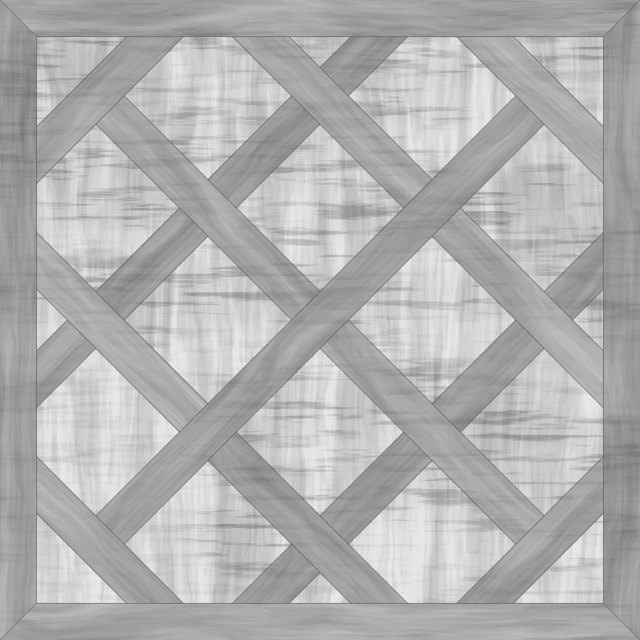
A WebGL 1 fragment shader for this pattern:

```glsl
precision highp float;

uniform vec2 u_resolution;

const float SPACING = 0.3503;     // lattice step along x + y
const float HALF_BAND = 0.0313;   // half width of a lattice strip
const float FRAME = 0.0573;       // width of the border planks
const float SEAM = 0.0012;        // width of the joint lines
const float SEAM_TONE = 0.36;

float hash(vec2 p) {
  return fract(sin(dot(p, vec2(127.1, 311.7))) * 43758.545);
}

float noise(vec2 p) {
  vec2 i = floor(p);
  vec2 f = fract(p);
  f = f * f * (3.0 - 2.0 * f);
  float low = mix(hash(i), hash(i + vec2(1.0, 0.0)), f.x);
  float high = mix(hash(i + vec2(0.0, 1.0)), hash(i + vec2(1.0, 1.0)), f.x);
  return mix(low, high, f.y);
}

float fbm(vec2 p) {
  float sum = 0.0;
  float gain = 0.54;
  for (int k = 0; k < 4; k++) {
    sum += gain * noise(p);
    p = p * 2.03 + vec2(5.2, 1.3);
    gain *= 0.5;
  }
  return sum;
}

// Layered wood figure, x runs along the fibres; centred on zero
float grain(vec2 g, float seed) {
  vec2 q = g + vec2(hash(vec2(seed, 2.7)), hash(vec2(seed, 8.1))) * 9.0;
  float bend = fbm(q * vec2(4.0, 9.0));
  float figure = fbm(q * vec2(5.0, 48.0) + bend * vec2(1.0, 4.0)) * 8.0;
  float layers = (floor(figure) + smoothstep(0.3, 0.7, fract(figure))) / 8.0;
  float fibres = noise(q * vec2(14.0, 230.0) + bend * 5.0);
  return (layers - 0.47) + 0.22 * (fibres - 0.5);
}

float inside(float dist, float px) {
  return clamp(0.5 - dist / px, 0.0, 1.0);
}

// Exact box coverage of a thin line centred on dist = 0
float seam(float dist, float px) {
  return inside(dist - 0.5 * SEAM, px) - inside(dist + 0.5 * SEAM, px);
}

float layPlank(float base, float wood, float dist, float px) {
  float tone = mix(base, wood, inside(dist, px));
  return mix(tone, SEAM_TONE, 0.8 * seam(dist, px));
}

// Strip distance: across and along are in lattice steps, cut at two steps
float stripDistance(float across, float along) {
  float offset = abs(across - floor(across + 0.5));
  float scale = SPACING * 0.70711;
  return max(offset * scale - HALF_BAND, (abs(along) - 2.0) * scale);
}

float stripWood(vec2 local, float tone, float seed) {
  float shift = (hash(vec2(seed, 4.3)) - 0.5) * 0.04;
  return tone + shift + 0.2 * grain(local, seed);
}

void main() {
  vec2 p = gl_FragCoord.xy / u_resolution;
  vec2 q = p - 0.5;
  float px = 1.0 / min(u_resolution.x, u_resolution.y);

  // Diagonal lattice coordinates and nearest crossing
  float rise = (q.x - q.y) / SPACING;
  float fall = (q.x + q.y) / SPACING;
  float riseId = floor(rise + 0.5);
  float fallId = floor(fall + 0.5);
  vec2 diagonal = vec2(q.x + q.y, q.x - q.y) * 0.70711;

  // Horizontal brushing and cloudy wear
  float cloud = smoothstep(0.35, 0.72, fbm(p * vec2(5.0, 13.0) + 3.0));
  float brush = smoothstep(0.46, 0.76, fbm(p * vec2(13.0, 135.0) + 11.0));
  float wear = brush * (0.25 + 0.75 * cloud);

  // Pale panels with upright grain
  float panelSeed = floor(rise) * step(abs(fall), 2.0)
                  + 7.0 * floor(fall) * step(abs(rise), 2.0);
  float panel = 0.838 + 0.28 * grain(p.yx, panelSeed + 40.0);
  panel += 0.02 * (hash(vec2(panelSeed, 6.1)) - 0.5);
  panel -= 0.17 * wear + 0.045 * cloud;
  panel = min(panel, 0.9);

  // Strip pieces break wherever they pass under another strip
  float odd = mod(riseId, 2.0);
  float risePiece = 60.0 + riseId * 5.0 + odd * floor(fall);
  float fallPiece = 90.0 + fallId * 5.0;
  fallPiece += step(abs(fallId), 1.5) * step(0.0, rise);
  float stripWear = 0.05 * wear + 0.025 * cloud;
  float riseWood = stripWood(diagonal, 0.622, risePiece) - stripWear;
  float fallWood = stripWood(diagonal.yx, 0.655, fallPiece) - stripWear;
  float riseDist = stripDistance(rise, fall);
  float fallDist = stripDistance(fall, rise);

  // Weave order at the nearest crossing
  float tone = panel;
  if (odd < 0.5 && abs(fallId) < 1.5) {
    tone = layPlank(tone, fallWood, fallDist, px);
    tone = layPlank(tone, riseWood, riseDist, px);
  } else {
    tone = layPlank(tone, riseWood, riseDist, px);
    tone = layPlank(tone, fallWood, fallDist, px);
  }

  // Mitred border
  vec2 a = abs(q);
  float mitre = (a.x - a.y) * 0.70711;
  float rail = 0.662 + 0.22 * grain(p, 120.0 + step(0.0, q.y));
  float post = 0.628 + 0.20 * grain(p.yx, 130.0 + step(0.0, q.x));
  float border = mix(post, rail, inside(mitre, px));
  border -= 0.06 * wear + 0.04 * cloud;
  border = mix(border, SEAM_TONE, 0.6 * seam(mitre, px));
  tone = layPlank(tone, border, 0.5 - FRAME - max(a.x, a.y), px);

  gl_FragColor = vec4(vec3(tone), 1.0);
}
```
